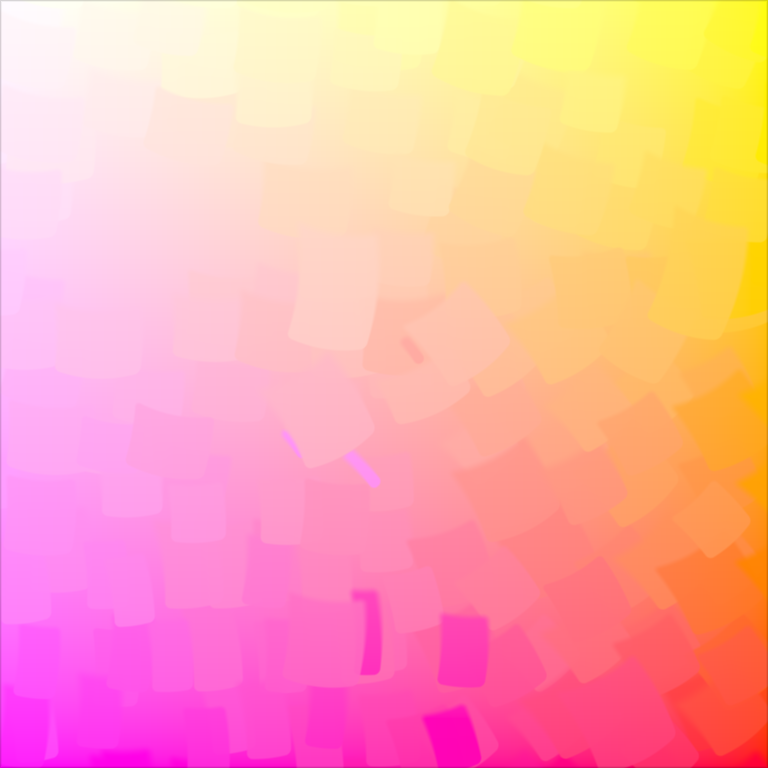
Give the GLSL for this background, as a three.js fragment shader.

```glsl
varying vec2 vUv;

vec2 hash2(vec2 p) {
  return fract(sin(vec2(dot(p, vec2(127.1, 311.7)), dot(p, vec2(269.5, 183.3)))) * 4375.85);
}

// White, yellow, magenta and red corners, blended in linear light
vec3 palette(vec2 p) {
  return vec3(1.0, sqrt(clamp(vec2(p.y, 1.0 - p.x), 0.0, 1.0)));
}

// A rounded, slightly bowed dab of paint; tone shifts where its colour is taken
void dab(inout vec3 colour, vec2 p, vec2 centre, vec2 halfSize, float angle, vec2 tone, float soft) {
  float c = cos(angle), s = sin(angle);
  vec2 q = mat2(c, -s, s, c) * (p - centre);
  q.y -= 3.0 * q.x * q.x - 0.004;
  q.x += 1.5 * q.y * q.y;
  vec2 d = abs(q) - halfSize + 0.007;
  float edge = length(max(d, 0.0)) + min(max(d.x, d.y), 0.0) - 0.007;
  // The leading end is crisp and the trailing end fades
  float feather = 0.0018 + soft * smoothstep(-halfSize.y, halfSize.y, q.y);
  float cover = 1.0 - smoothstep(-feather, feather, edge);
  colour = mix(colour, palette(mix(centre, p, 0.4) + tone), cover * 0.92);
}

// Scattered dabs, one per jittered cell, painted from the bottom upwards
void scatter(inout vec3 colour, vec2 p, float cells, float seed) {
  vec2 home = floor(p * cells);
  for (int j = -1; j <= 1; j++) {
    for (int i = -1; i <= 1; i++) {
      vec2 cell = home + vec2(float(i), float(j));
      vec2 rnd = hash2(cell + seed);
      vec2 vary = hash2(cell + seed + 37.0);
      vec2 centre = (cell + 0.2 + 0.6 * rnd) / cells;
      // Upright at the lower left, slanted at the right, flat at the upper left
      float slant = smoothstep(0.42, 0.65, centre.x);
      float upright = (1.0 - smoothstep(0.22, 0.42, centre.y)) * (1.0 - slant);
      float angle = mix(-0.12, mix(0.6, -0.3, smoothstep(0.5, 0.75, centre.y)), slant);
      angle = mix(angle, 0.02, upright) + (vary.x - 0.5) * 0.35;
      vec2 halfSize = mix(vec2(0.051, 0.04), vec2(0.047, 0.046), slant);
      halfSize = mix(halfSize, vec2(0.03, 0.052), upright) * (0.8 + 0.35 * vary.y);
      // A calm patch is left bare at the left
      float bare = 1.0 - smoothstep(0.07, 0.17, length((centre - vec2(0.18, 0.69)) * vec2(0.9, 1.2)));
      if (vary.x > 0.16 + bare) {
        vec2 tone = (vary.yx - 0.5) * vec2(0.07, 0.075);
        dab(colour, p, centre, halfSize, angle, tone, 0.008 * rnd.y);
      }
    }
  }
}

void main() {
  vec2 p = vUv;
  vec3 colour = palette(p);

  // Two layers of loose brushwork
  scatter(colour, p, 9.0, 3.0);
  scatter(colour, p, 10.0, 19.0);

  // Bright slivers under the central dabs
  dab(colour, p, vec2(0.38, 0.425), vec2(0.005, 0.022), 0.65, vec2(-0.35, -0.1), 0.003);
  dab(colour, p, vec2(0.47, 0.393), vec2(0.008, 0.03), 0.75, vec2(-0.4, -0.06), 0.004);
  dab(colour, p, vec2(0.535, 0.547), vec2(0.007, 0.02), 0.65, vec2(0.06, -0.1), 0.003);

  // Larger dabs that anchor the middle
  dab(colour, p, vec2(0.42, 0.465), vec2(0.052, 0.06), 0.55, vec2(-0.03, 0.04), 0.008);
  dab(colour, p, vec2(0.555, 0.495), vec2(0.054, 0.032), 0.45, vec2(-0.03, 0.04), 0.004);
  dab(colour, p, vec2(0.6, 0.565), vec2(0.05, 0.051), 0.67, vec2(-0.06, 0.02), 0.003);
  dab(colour, p, vec2(0.44, 0.623), vec2(0.052, 0.075), -0.1, vec2(-0.04, 0.05), 0.006);

  // Warm dabs along the right
  dab(colour, p, vec2(0.845, 0.565), vec2(0.045, 0.054), -0.5, vec2(-0.03, 0.02), 0.003);
  dab(colour, p, vec2(0.915, 0.64), vec2(0.05, 0.076), -0.25, vec2(-0.02, 0.03), 0.003);
  dab(colour, p, vec2(0.81, 0.068), vec2(0.056, 0.06), 0.5, vec2(-0.05, 0.01), 0.003);

  // Vivid magenta dabs at the lower middle
  dab(colour, p, vec2(0.48, 0.18), vec2(0.017, 0.055), 0.03, vec2(-0.03, -0.13), 0.005);
  dab(colour, p, vec2(0.425, 0.165), vec2(0.05, 0.056), -0.08, vec2(-0.01, 0.01), 0.004);
  dab(colour, p, vec2(0.605, 0.155), vec2(0.031, 0.046), -0.05, vec2(-0.1, -0.1), 0.004);
  dab(colour, p, vec2(0.59, 0.04), vec2(0.029, 0.04), 0.3, vec2(-0.1, -0.05), 0.003);

  // Thin shaded rim
  vec2 rim = min(p, 1.0 - p);
  colour *= mix(0.82, 1.0, smoothstep(0.0, 0.003, min(rim.x, rim.y)));
  gl_FragColor = vec4(colour, 1.0);
}
```
